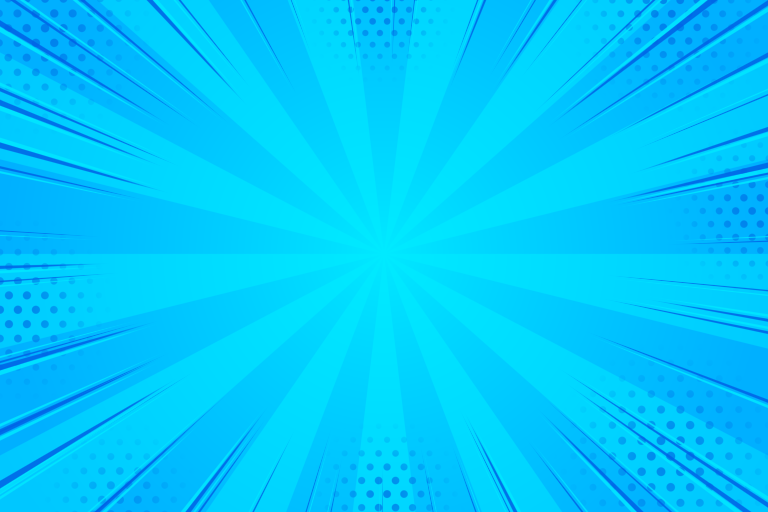
This background is drawn by a Shadertoy shader. Its source:

```glsl
// Cyan sunburst with halftone dot patches and tapered speed streaks around the rim.

const float TAU = 6.2831853;
const float RAY_COUNT = 13.0;
const int STREAK_COUNT = 38;
const int ACCENT_COUNT = 20;

const vec3 CORE_CYAN = vec3(0.0, 0.92, 1.0);
const vec3 RAY_LIGHT = vec3(0.0, 0.78, 1.0);
const vec3 RAY_DEEP = vec3(0.0, 0.69, 1.0);
const vec3 DOT_BLUE = vec3(0.0, 0.44, 0.90);
const vec3 STREAK_BLUE = vec3(0.0, 0.38, 0.90);
const vec3 STREAK_CYAN = vec3(0.0, 0.90, 1.0);

// Directions of the heavy streaks, in degrees
const float ACCENTS[ACCENT_COUNT] = float[](
    13.0, 18.0, 27.4, 37.7, 56.0, 68.3, 132.7, 149.0, 158.5, 164.2,
    182.0, 196.5, 205.0, 211.0, 222.0, 232.8, 297.0, 314.8, 324.6, 350.2);

float hash(float n) {
    n = fract(n * 0.1031);
    n *= n + 33.33;
    n *= n + n;
    return fract(n);
}

// Alternating wedges that fade into a bright core
vec3 sunburst(vec2 p, float px) {
    float r = length(p);
    float wave = abs(fract(atan(p.y, p.x) * RAY_COUNT / TAU - 0.25) - 0.5) - 0.25;
    float edge = wave * TAU / RAY_COUNT * r;
    float light = 1.0 - smoothstep(-px, px, edge);
    vec3 rim = mix(RAY_DEEP, RAY_LIGHT, light);
    float falloff = mix(pow(min(r / 0.75, 1.0), 0.8), min(r / 0.85, 1.0), light);
    return mix(CORE_CYAN, rim, falloff);
}

// Staggered dots that shrink and fade away from the patch centre
float halftone(vec2 p, vec2 centre, float reach, float pitch, float px) {
    const float ROW_HEIGHT = 0.8;
    vec2 q = (p - centre) / (pitch * vec2(1.0, ROW_HEIGHT));
    q.x += 0.5 * mod(floor(q.y + 0.5), 2.0);
    vec2 offset = (q - floor(q + 0.5)) * pitch * vec2(1.0, ROW_HEIGHT);
    float fade = 1.0 - smoothstep(0.0, reach, length(p - centre));
    float radius = pitch * mix(0.16, 0.23, fade);
    return fade * (1.0 - smoothstep(-px, px, length(offset) - radius));
}

float allHalftones(vec2 p, float px) {
    float dots = halftone(p, vec2(-0.662, 0.441), 0.23, 0.0360, px);
    dots = max(dots, halftone(p, vec2(-0.008, 0.477), 0.16, 0.0285, px));
    dots = max(dots, halftone(p, vec2(0.562, 0.469), 0.22, 0.0332, px));
    dots = max(dots, halftone(p, vec2(0.719, 0.084), 0.18, 0.0322, px));
    dots = max(dots, halftone(p, vec2(0.560, -0.395), 0.24, 0.0380, px));
    dots = max(dots, halftone(p, vec2(0.006, -0.469), 0.16, 0.0332, px));
    dots = max(dots, halftone(p, vec2(-0.715, -0.109), 0.20, 0.0352, px));
    return max(dots, 0.6 * halftone(p, vec2(-0.516, -0.480), 0.17, 0.0352, px));
}

// Radial sliver: starts as a point on an ellipse and widens outwards
float streak(vec2 p, float angle, float tipScale, float growth, float px) {
    vec2 dir = vec2(cos(angle), sin(angle));
    float tip = tipScale / length(dir / vec2(0.47, 0.34));
    float along = dot(p, dir) - tip;
    float across = abs(dot(p, vec2(-dir.y, dir.x)));
    float cover = smoothstep(-px, px, growth * along - across);
    return cover * smoothstep(0.0, 0.12, along);
}

// A blue sliver with a cyan one along its side
vec3 streakPair(vec3 color, vec2 p, float angle, float seed, float growth, float px) {
    float tipScale = mix(0.92, 1.2, hash(seed));
    float side = hash(seed + 41.0) < 0.5 ? -1.0 : 1.0;
    float cyan = streak(p, angle + side * 0.012, tipScale, growth * 0.9, px);
    float blue = streak(p, angle, tipScale, growth, px);
    color = mix(color, STREAK_CYAN, 0.9 * cyan);
    return mix(color, STREAK_BLUE, 0.85 * blue);
}

void mainImage(out vec4 fragColor, in vec2 fragCoord) {
    vec2 p = (fragCoord - 0.5 * iResolution.xy) / iResolution.y - vec2(0.0, 0.004);
    float px = 0.75 / iResolution.y;

    vec3 color = sunburst(p, px);
    color = mix(color, DOT_BLUE, 0.75 * allHalftones(p, px));

    // Fine scattered streaks
    for (int i = 0; i < STREAK_COUNT; i++) {
        float seed = float(i) + 7.0;
        float jitter = 0.6 * (hash(seed + 90.0) - 0.5);
        float angle = (float(i) + 0.5 + jitter) * TAU / float(STREAK_COUNT);
        float growth = mix(0.004, 0.009, hash(seed + 150.0));
        color = streakPair(color, p, angle, seed, growth, px);
    }

    // Heavy streaks
    for (int i = 0; i < ACCENT_COUNT; i++) {
        float seed = float(i) + 200.0;
        float growth = mix(0.010, 0.016, hash(seed + 60.0));
        color = streakPair(color, p, radians(ACCENTS[i]), seed, growth, px);
    }

    fragColor = vec4(color, 1.0);
}
```
